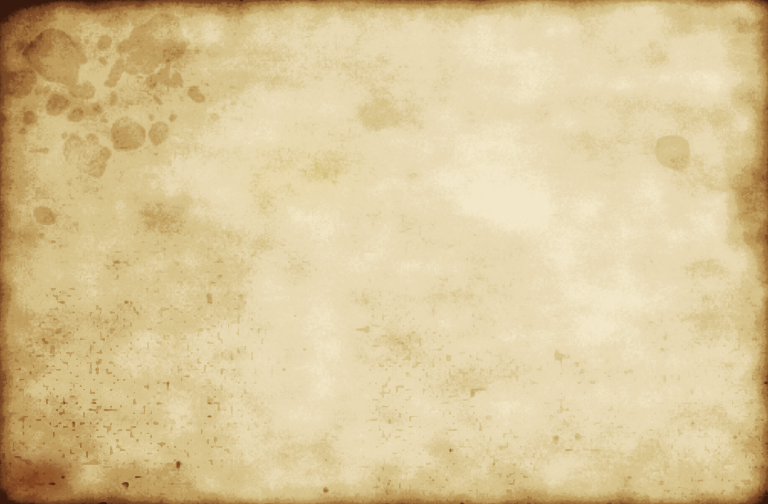
Reproduce this texture procedurally as a WebGL 2 fragment shader.

```glsl
#version 300 es
precision highp float;
// Aged parchment: one "age" value per point, summed from burnt edges, stains,
// streaked noise and specks, is turned into colour by a cream-to-umber ramp.
// Lengths are in canvas heights, so x runs from 0 to the aspect ratio.

uniform vec2 u_resolution;
out vec4 fragColor;

float hash(vec2 cell) {
  uvec2 k = uvec2(ivec2(cell) + 4096);
  uint h = k.x * 1597334u ^ k.y * 3812015u;
  h = (h ^ (h >> 15)) * 2246822u;
  h = (h ^ (h >> 13)) * 3266489u;
  return float((h ^ (h >> 16)) & 65535u) / 65535.0;
}

float noise(vec2 p) {
  vec2 i = floor(p), f = fract(p);
  f = f * f * (3.0 - 2.0 * f);
  return mix(mix(hash(i), hash(i + vec2(1, 0)), f.x),
             mix(hash(i + vec2(0, 1)), hash(i + vec2(1, 1)), f.x), f.y);
}

float fbm(vec2 p) {
  float sum = 0.0, gain = 0.5;
  for (int i = 0; i < 5; i++) {
    sum += gain * noise(p);
    p = mat2(1.6, 1.2, -1.2, 1.6) * p + 17.3;
    gain *= 0.5;
  }
  return sum;
}

// Soft elliptical tint
float patchTint(vec2 p, vec2 centre, vec2 size) {
  vec2 d = (p - centre) / size;
  return exp(-dot(d, d));
}

// Dried drop with a slightly darker rim
float stain(vec2 p, vec2 centre, float radius) {
  float d = length(p - centre) - radius;
  return smoothstep(0.005, -0.005, d) * (0.8 + 0.35 * exp(-abs(d) / 0.006));
}

// Random drops on a jittered grid
float drops(vec2 p, float scale) {
  vec2 home = floor(p * scale);
  float sum = 0.0;
  for (int y = -1; y <= 1; y++)
    for (int x = -1; x <= 1; x++) {
      vec2 cell = home + vec2(x, y);
      vec2 centre = cell + vec2(hash(cell + 31.0), hash(cell + 67.0));
      float size = hash(cell + 113.0);
      sum = max(sum, stain(p, centre / scale, 0.42 * size * size / scale) * step(0.35, size));
    }
  return sum;
}

vec3 parchment(float age) {
  vec3 c = mix(vec3(0.95, 0.91, 0.79), vec3(0.91, 0.85, 0.70), smoothstep(0.0, 0.2, age));
  c = mix(c, vec3(0.84, 0.76, 0.54), smoothstep(0.2, 0.4, age));
  c = mix(c, vec3(0.75, 0.62, 0.37), smoothstep(0.4, 0.58, age));
  c = mix(c, vec3(0.64, 0.46, 0.24), smoothstep(0.58, 0.74, age));
  c = mix(c, vec3(0.49, 0.29, 0.15), smoothstep(0.74, 0.9, age));
  return mix(c, vec3(0.22, 0.10, 0.05), smoothstep(0.9, 1.2, age));
}

void main() {
  vec2 p = gl_FragCoord.xy / u_resolution.y;
  float aspect = u_resolution.x / u_resolution.y;
  float cloud = fbm(p * 5.0), mottled = fbm(p * 17.0 + 40.0);
  float streak = fbm(p * vec2(5.0, 19.0) + 80.0);
  vec2 q = p + 0.022 * (vec2(noise(p * 28.0), noise(p * 28.0 + 50.0)) - 0.5);

  // Paper: browner to the left, pale through the middle and right
  float age = 0.17 + 0.15 * smoothstep(0.75, 0.05, p.x);
  age += 0.24 * (cloud - 0.48) + 0.24 * (mottled - 0.48) + 0.28 * (streak - 0.48);
  age -= 0.09 * patchTint(p, vec2(0.80, 0.60), vec2(0.24, 0.07));
  age -= 0.06 * patchTint(p, vec2(1.24, 0.25), vec2(0.22, 0.2));
  age += 0.07 * patchTint(p, vec2(0.75, 0.2), vec2(0.6, 0.13));

  // Burnt edges with a ragged reach
  float ragged = 0.45 + 1.1 * mottled;
  float left = p.x / ragged, right = (aspect - p.x) / ragged;
  float low = p.y / ragged, high = (1.0 - p.y) / ragged;
  age += 0.42 * exp(-left / 0.03) + 0.14 * exp(-left / 0.12);
  age += 0.43 * exp(-right / 0.026) + 0.13 * exp(-right / 0.09);
  age += 0.46 * exp(-low / 0.02) + 0.15 * exp(-low / 0.1);
  age += 0.46 * exp(-high / 0.016) + 0.12 * exp(-high / 0.07);
  float corner = patchTint(p, vec2(0.0, 1.0), vec2(0.42, 0.3));
  age += 0.18 * corner + 0.17 * patchTint(p, vec2(0.0), vec2(0.3, 0.2));

  // Broad discoloured patches
  float blotch = patchTint(q, vec2(0.33, 0.59), vec2(0.07, 0.05));
  blotch += patchTint(q, vec2(0.75, 0.77), vec2(0.08, 0.035));
  blotch += 0.8 * patchTint(q, vec2(0.84, 0.39), vec2(0.07, 0.04));
  blotch += 1.2 * patchTint(q, vec2(1.47, 0.62), vec2(0.1, 0.08));
  age += 0.28 * blotch * mottled;

  // Larger drops, then small ones thinning out from the upper left
  float spill = max(stain(q, vec2(0.109, 0.89), 0.055), stain(q, vec2(0.317, 0.922), 0.052));
  spill = max(spill, stain(q, vec2(0.188, 0.685), 0.034));
  spill = max(spill, stain(q, vec2(0.083, 0.575), 0.018));
  spill = max(spill, stain(q, vec2(1.333, 0.698), 0.035));
  float splash = patchTint(p, vec2(0.23, 0.8), vec2(0.24, 0.15));
  spill = max(spill, smoothstep(0.15, 0.6, splash) * max(drops(q, 13.0), drops(q + 3.0, 27.0)));
  age += 0.15 * spill;

  // Specks gather low and left; fine grain everywhere
  float wear = mix(0.25, 1.0, smoothstep(0.65, 0.1, p.y)) * mix(1.0, 0.45, smoothstep(0.2, 1.4, p.x));
  age += 0.22 * wear * smoothstep(0.70, 0.92, noise(p * 150.0)) * smoothstep(0.3, 0.6, cloud);
  age += 0.4 * wear * smoothstep(0.84, 0.96, noise(p * vec2(48.0, 75.0) + 9.0)) * smoothstep(0.5, 0.65, mottled);
  age += 0.07 * (noise(p * 330.0) - 0.5) + 0.05 * (noise(p * 190.0) - 0.5);

  vec3 colour = parchment(max(age, 0.0));
  float rust = patchTint(q, vec2(0.07, 0.055), vec2(0.06, 0.04));
  colour = mix(colour, vec3(0.50, 0.22, 0.09), 0.55 * rust);
  colour -= vec3(0.0, 0.005, 0.07) * patchTint(p, vec2(0.58, 0.66), vec2(0.12, 0.08)) * mottled;
  fragColor = vec4(clamp(colour, 0.0, 1.0), 1.0);
}
```
